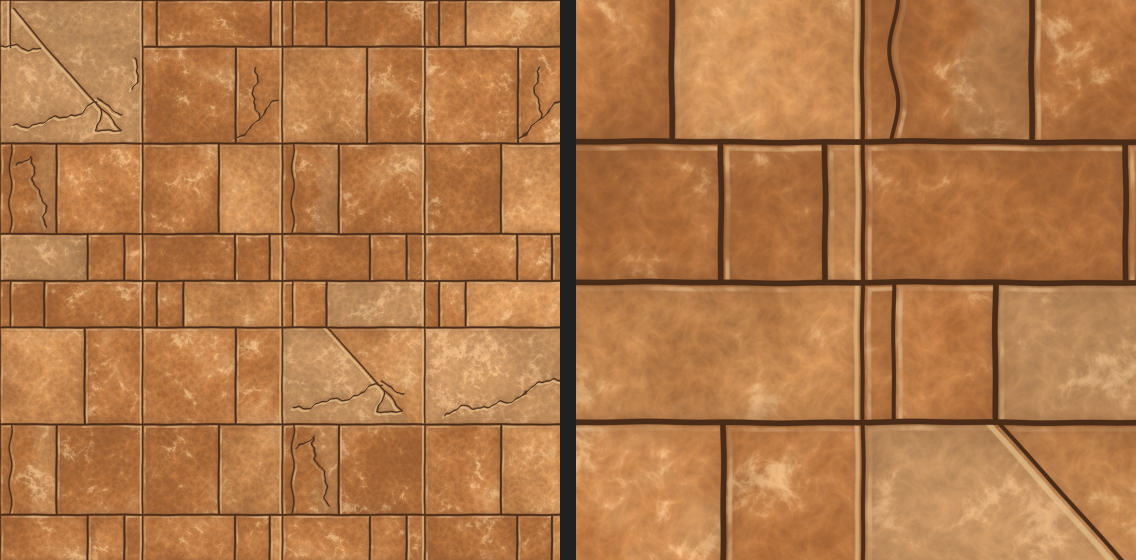
Left: the whole. Right: its middle third, enlarged.
Write a Shadertoy shader that draws this texture.

```glsl
// Weathered terracotta wall: a block of four courses and two columns, repeated
// twice each way. Each course is cut at its own joints, some slabs are fractured,
// and warped cellular noise stains every stone differently.

float hash(vec2 p) { return fract(sin(dot(p, vec2(127.1, 311.7))) * 43758.5); }

float cellular(vec2 p) {
    vec2 base = floor(p);
    float nearest = 2.0;
    for (int y = -1; y <= 1; y++)
        for (int x = -1; x <= 1; x++) {
            vec2 c = base + vec2(x, y);
            nearest = min(nearest, distance(p, c + vec2(hash(c), hash(c + 37.0))));
        }
    return nearest;
}

// Warped octaves of cellular noise, centred near zero
float mottle(vec2 p) {
    float sum = -0.43, weight = 0.45;
    for (int i = 0; i < 4; i++) {
        p += 0.2 * sin(p.yx * 1.9 + vec2(0.0, 1.7));
        sum += weight * cellular(p);
        p = mat2(1.6, 1.2, -1.2, 1.6) * p + 5.3;
        weight *= 0.6;
    }
    return sum;
}

float seg(vec2 p, vec2 a, vec2 b) {
    vec2 d = b - a;
    p -= a;
    return length(p - d * clamp(dot(p, d) / dot(d, d), 0.0, 1.0));
}

// Distance to the fractures of one block
float cracks(vec2 f, vec2 block, float row, bool broken) {
    vec2 q = f + 0.009 * sin(f.yx * 41.0 + block) + 0.004 * sin(f.yx * 97.0 + 2.0) + 0.0015 * sin(f.yx * 230.0);
    float d = 1.0;
    if (row == 1.0 && f.x < 0.503 && broken) {
        vec2 h = mix(f, q, 0.5);
        d = min(seg(f, vec2(0.05, 0.03), vec2(0.16, 0.166)), seg(f, vec2(0.16, 0.166), vec2(0.36, 0.39)));
        d = min(d, min(seg(q, vec2(0.05, 0.455), vec2(0.19, 0.425)), seg(q, vec2(0.19, 0.425), vec2(0.35, 0.37))));
        d = min(d, min(seg(q, vec2(0.35, 0.355), vec2(0.42, 0.4)), seg(h, vec2(0.36, 0.39), vec2(0.43, 0.46))));
        d = min(d, min(seg(h, vec2(0.34, 0.47), vec2(0.36, 0.39)), seg(h, vec2(0.34, 0.47), vec2(0.43, 0.46))));
        if (block.y == 0.0) {
            d = min(d, min(seg(q, vec2(0.0, 0.17), vec2(0.15, 0.17)), seg(f, vec2(0.037, 0.0), vec2(0.037, 0.17))));
            d = min(d, seg(q, vec2(0.485, 0.21), vec2(0.475, 0.32)));
        }
    } else if (row == 1.0 && f.x > 0.503 && block.x + block.y == 2.0) {
        d = min(seg(q, vec2(0.58, 0.48), vec2(0.66, 0.45)), seg(q, vec2(0.66, 0.45), vec2(0.8, 0.44)));
        d = min(d, min(seg(q, vec2(0.8, 0.44), vec2(0.86, 0.38)), seg(q, vec2(0.86, 0.38), vec2(0.99, 0.35))));
    } else if (row == 1.0 && f.x > 0.8 && block.y == 0.0) {
        d = min(seg(q, vec2(0.84, 0.5), vec2(0.91, 0.42)), seg(q, vec2(0.91, 0.42), vec2(0.9, 0.24)));
        d = min(d, seg(q, vec2(0.91, 0.42), vec2(0.99, 0.36)));
    } else if (row == 2.0 && f.x < 0.2 && broken) {
        d = min(seg(q, vec2(0.05, 0.6), vec2(0.1, 0.55)), seg(q, vec2(0.1, 0.55), vec2(0.14, 0.68)));
        d = min(d, seg(q, vec2(0.14, 0.68), vec2(0.17, 0.81)));
    }
    return d;
}

void mainImage(out vec4 fragColor, in vec2 fragCoord) {
    vec2 uv = fragCoord / iResolution.xy;
    vec2 p = vec2(uv.x * 1.984, 1.994 - 1.994 * uv.y);
    float px = 1.6 / iResolution.y;
    vec2 w = p + 0.0007 * sin(p.yx * 19.0) + 0.0004 * sin(p.yx * 61.0);
    vec2 block = mod(floor(w), 2.0), f = fract(w);
    bool broken = block.x == block.y;

    // Course holding this point
    vec2 lo = vec2(0.0), hi = vec2(1.0);
    float row = 0.0;
    float courses[3] = float[3](0.166, 0.511, 0.833);
    for (int i = 0; i < 3; i++) {
        if (f.y > courses[i]) { lo.y = courses[i]; row++; }
        else hi.y = min(hi.y, courses[i]);
    }
    if (broken && block.y == 0.0 && f.x < 0.505 && f.y < 0.511) {
        row = 1.0; lo.y = 0.0; hi.y = 0.511;
    }

    // Upright joints of the course: two cuts in each column
    vec4 cut = row == 0.0 ? vec4(0.037, 0.157, 0.556, 0.65)
             : row == 1.0 ? vec4(0.3, 0.3, 0.835, 0.835)
             : row == 2.0 ? vec4(0.037 + 0.005 * sin(f.y * 50.0), 0.2, 0.775, 0.775)
             : vec4(0.31, 0.44, 0.832, 0.955);
    if (row == 0.0 && block == vec2(0.0)) cut.w = 0.96;
    if (row == 1.0 && broken) cut.xy = vec2(0.505);
    if (row == 1.0 && block == vec2(1.0)) cut.zw = vec2(1.0);
    float joints[5] = float[5](cut.x, cut.y, 0.505, cut.z, cut.w);
    float stone = 0.0;
    for (int i = 0; i < 5; i++) {
        if (f.x > joints[i]) { lo.x = joints[i]; stone++; }
        else hi.x = min(hi.x, joints[i]);
    }

    // Stone colour: base warmth, broad stains, bleached clouds, grain
    float id = hash(vec2(stone, row) + block * 7.0);
    float stain = mottle(p * 3.0 + id * 40.0), cloud = mottle(p * 9.0 + id * 70.0);
    float grain = mottle(p * 42.0 + 9.0);
    bool golden = (stone == 5.0 && row != 1.0) || (stone == 0.0 && row == 1.0);
    bool slab = row == 1.0 && broken && (stone == 0.0 ? block.y == 0.0 || f.y > f.x * 1.1 : block.y == 1.0);
    bool faded = broken && (block.y == 0.0 ? row == 3.0 && stone == 0.0 : row == 0.0 && stone == 2.0);
    vec3 pale = vec3(0.85, 0.67, 0.48), brown = vec3(0.52, 0.33, 0.2);
    float warmth = (golden ? 0.85 : 0.1) + 0.4 * (id - 0.5) + 1.6 * stain + 1.1 * cloud + 0.6 * grain;
    vec3 col = mix(vec3(0.7, 0.445, 0.245), vec3(0.785, 0.55, 0.335), clamp(warmth, -0.25, 1.2));
    float worn = row == 2.0 && stone == 1.0 ? smoothstep(0.1, 0.14, f.x + 0.15 * cloud) : 0.0;
    float bleach = slab || faded ? 0.85 : 0.5 * worn;
    col = mix(col, vec3(0.755, 0.57, 0.385), max(bleach, 0.5 * smoothstep(0.06, 0.25, stain)));
    col = mix(col, pale, 0.8 * smoothstep(0.07, 0.24, cloud * 0.7 + grain * 0.35 + stain * 0.35 + bleach * 0.08));
    col *= 1.02 + 0.35 * clamp(stain, -0.2, 0.15) + 0.25 * grain + 0.08 * (id - 0.5);

    // Shaded rims, lit upper and left edges, pale column seams, dark joints
    vec2 a = f - lo, b = hi - f;
    bool hairline = abs(f.x - 0.037) < 0.015 || abs(f.x - 0.505) < 0.01 || abs(f.x - 0.5) > 0.49;
    float edge = min(min(a.y, b.y), min(a.x, b.x) + (hairline ? 0.001 : 0.0));
    float lit = min(a.x, a.y), seam = min(abs(f.x - 0.498), abs(f.x - 0.993));
    col = mix(col, brown, 0.5 * exp(-edge * 75.0));
    float glint = 0.2 + 0.6 * smoothstep(-0.1, 0.15, cloud);
    col = mix(col, pale, glint * smoothstep(0.003 + px, 0.001, abs(lit - 0.008)));
    col = mix(col, vec3(0.87, 0.71, 0.52), 0.75 * smoothstep(0.003 + px, 0.001, seam));
    float crack = cracks(f, block, row, broken);
    float crackLight = cracks(f + vec2(0.007, -0.007), block, row, broken);
    col = mix(col, brown, 0.4 * exp(-crack * 60.0));
    col = mix(col, vec3(0.9, 0.75, 0.54), (slab ? 0.7 : 0.25) * smoothstep(0.004 + px, 0.002, crackLight));
    float joint = min(edge, crack + 0.001);
    col = mix(vec3(0.29, 0.17, 0.09), col, smoothstep(0.0034 - px, 0.0034 + px, joint));
    fragColor = vec4(col, 1.0);
}
```
